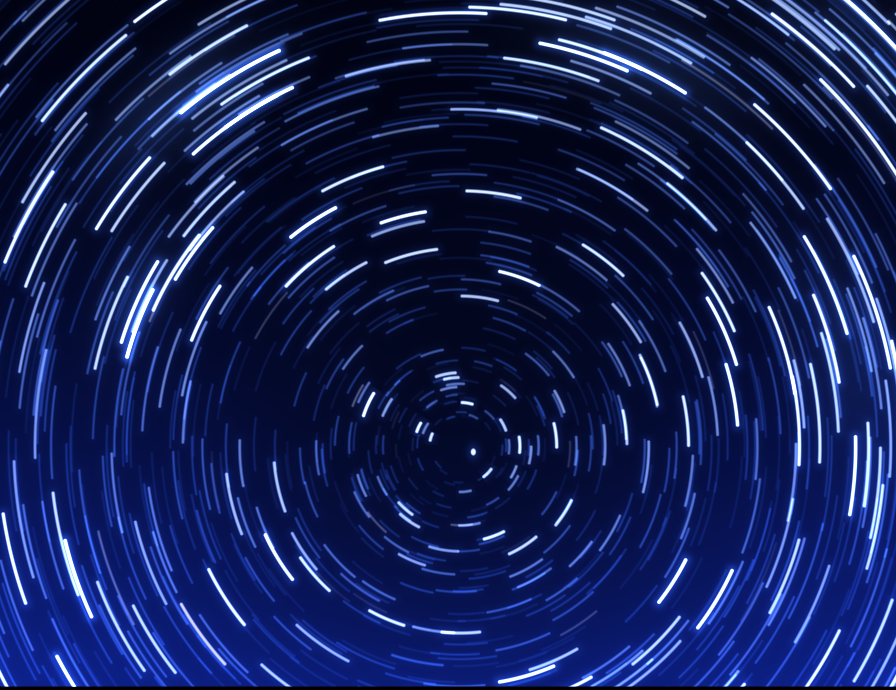
This texture is drawn by a Shadertoy shader. Its source:

```glsl
// Long-exposure night sky: star trails circling a pole above a blue horizon glow.

const float TAU = 6.28319;
const vec2 POLE = vec2(0.667, 0.353);        // in canvas heights
const vec2 POLE_STAR = vec2(0.686, 0.345);
const vec3 ZENITH = vec3(0.002, 0.009, 0.070);
const vec3 HORIZON = vec3(0.045, 0.115, 0.49);
const vec3 FAINT_BLUE = vec3(0.20, 0.39, 0.88);
const vec3 BRIGHT_WHITE = vec3(0.90, 0.96, 1.0);
const vec3 WARM = vec3(0.90, 0.74, 0.50);
const vec3 HAZE_COLOR = vec3(0.14, 0.22, 0.36);
const float SLOTS = 14.0;                    // trail slots per ring
const float TRAIL_HALF_ANGLE = 0.137;
const int LAYERS = 6;
const float WIDEST_RING = 0.040;
const float RING_SHRINK = 0.79;              // ring spacing ratio between layers
const float CLEAR_RADIUS = 0.04;             // no trails this close to the pole
const float SOFTNESS = 0.0022;
const float BOTTOM_EDGE = 0.005;

float hash(vec2 p) {
    vec3 q = fract(vec3(p.xyx) * 0.1031);
    q += dot(q, q.yzx + 33.33);
    return fract((q.x + q.y) * q.z);
}

// Soft patch stretched along the direction of rotation
float patchGlow(vec2 polar, vec2 center, vec2 size) {
    vec2 d = (polar - center) / size;
    return exp(-dot(d, d));
}

// Bright clusters of the upper sky and the two sides
float clusterGlow(vec2 polar) {
    return patchGlow(polar, vec2(0.645, 2.27), vec2(0.060, 0.22))
         + 0.9 * patchGlow(polar, vec2(0.625, 1.13), vec2(0.070, 0.26))
         + 0.7 * patchGlow(polar, vec2(0.515, 2.69), vec2(0.050, 0.18))
         + 0.6 * patchGlow(polar, vec2(0.580, 0.25), vec2(0.070, 0.30))
         + 0.6 * patchGlow(polar, vec2(0.820, 0.80), vec2(0.080, 0.22));
}

vec3 skyColor(vec2 p, float radius) {
    float depth = clamp(1.0 - p.y, 0.0, 1.0);
    float sides = smoothstep(0.25, 0.7, abs(p.x - POLE.x));
    float level = pow(depth, 2.0) + 0.16 * sides * depth;
    return mix(ZENITH, HORIZON, level) * mix(0.65, 1.0, smoothstep(0.05, 0.45, radius));
}

// One family of concentric arcs; importance runs from 0 (faint) to 1 (bright)
vec3 trailLayer(vec2 polar, float spacing, float importance, float seed, float pixel) {
    vec3 light = vec3(0.0);
    float baseRing = floor(polar.x / spacing);
    for (int k = -1; k <= 1; k++) {
        float ring = baseRing + float(k);
        if (ring < 0.0) continue;
        vec2 ringId = vec2(ring + 3.0, seed * 17.0);
        float turn = fract(polar.y / TAU + hash(ringId)) * SLOTS;
        float slot = floor(turn);
        vec2 id = vec2(slot + ring * 19.0, seed * 31.0 + 7.0);

        // Arc position inside its slot
        float arcRadius = spacing * (ring + 0.5 + 0.8 * (hash(id + 11.0) - 0.5));
        float halfAngle = TRAIL_HALF_ANGLE * mix(0.7, 1.0, hash(id + 23.0));
        float shift = (hash(id + 37.0) - 0.5) * 0.10;
        float angle = (turn - slot - 0.5) * TAU / SLOTS - shift;
        float along = max(abs(angle) - halfAngle, 0.0) * polar.x;
        float dist = length(vec2(polar.x - arcRadius, along));

        // Fewer trails near the pole, more inside the clusters
        float cluster = clusterGlow(vec2(arcRadius, polar.y - angle));
        float outward = smoothstep(0.1, 0.5, arcRadius);
        float density = 0.48 * mix(0.5, 1.0, outward) + 0.25 * cluster;
        float presence = step(hash(id), density) * step(CLEAR_RADIUS, arcRadius);

        // Star strength, tint and line profile
        float luck = hash(id + 53.0);
        float strength = mix(0.10, 0.48, luck * luck) + importance * 0.95 * luck;
        strength *= mix(0.8, 1.05, outward) + 0.6 * cluster;
        float whiteness = smoothstep(0.25, 0.85, strength);
        vec3 tint = mix(FAINT_BLUE, BRIGHT_WHITE, whiteness);
        tint = mix(tint, WARM, 0.6 * step(0.97, hash(id + 71.0)));
        float halfWidth = mix(0.0010, 0.0017, whiteness);
        float blur = max(pixel, SOFTNESS);
        float core = 1.0 - smoothstep(halfWidth - 0.5 * blur, halfWidth + blur, dist);
        float glow = exp(-dist * dist / 0.00008) * 0.17 * strength;
        light += presence * strength * (tint * core + FAINT_BLUE * glow);
    }
    return light;
}

void mainImage(out vec4 fragColor, in vec2 fragCoord) {
    float pixel = 1.0 / iResolution.y;
    vec2 p = fragCoord * pixel;
    vec2 fromPole = p - POLE;
    vec2 polar = vec2(length(fromPole), atan(fromPole.y, fromPole.x));

    vec3 color = skyColor(p, polar.x) + HAZE_COLOR * clusterGlow(polar) * 0.42;

    // Trails from few and bright to many and faint
    float spacing = WIDEST_RING;
    for (int i = 0; i < LAYERS; i++) {
        float rank = float(i) / float(LAYERS - 1);
        float importance = pow(1.0 - rank, 1.3);
        float gain = mix(1.1, 0.7, p.y * rank);
        color += gain * trailLayer(polar, spacing, importance, float(i) + 1.0, pixel);
        spacing *= RING_SHRINK;
    }

    // Nearly still star beside the pole
    float starDist = length((p - POLE_STAR) * vec2(1.0, 0.75));
    color += BRIGHT_WHITE * (1.0 - smoothstep(0.002, 0.005, starDist));
    color += FAINT_BLUE * 0.25 * exp(-starDist * starDist / 0.00008);

    // Dark strip along the lower border
    color *= smoothstep(BOTTOM_EDGE - pixel, BOTTOM_EDGE + pixel, p.y);
    fragColor = vec4(clamp(color, 0.0, 1.0), 1.0);
}
```
